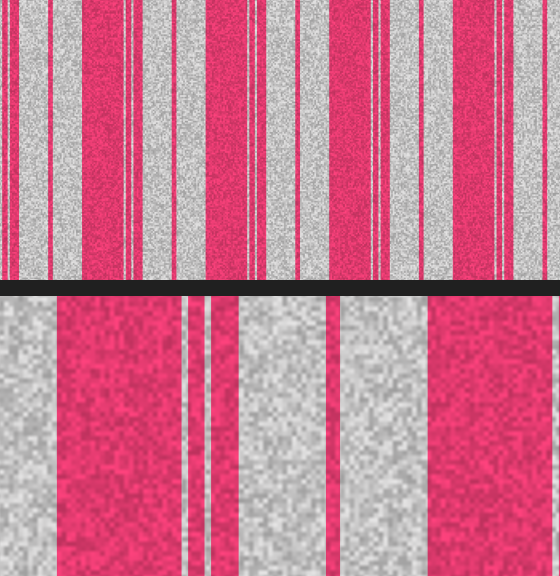
Top: the whole. Bottom: its middle third, enlarged.
A Shadertoy shader for this pattern:

```glsl
// Vertical pink stripes of mixed widths on grainy light grey cloth.
#define PINK vec3(0.868, 0.226, 0.427)
#define GREY vec3(0.760, 0.757, 0.757)
#define REPEATS 4.531       // stripe groups across the canvas
#define PHASE 0.6637        // left edge of the first wide stripe, in groups
#define THREADS 113.0       // threads in one group
#define WIDE vec2(0.0, 38.0)      // stripe start and end, in threads
#define NARROW vec2(40.0, 45.0)
#define MEDIUM vec2(47.0, 55.4)
#define PINSTRIPE vec2(82.0, 86.3)
#define GRAIN_CELLS 350.0   // grain cells across the canvas
#define PINK_GRAIN 0.30
#define GREY_GRAIN 0.37

float hash(vec2 p) {
    vec3 q = fract(vec3(p.xyx) * 0.1031);
    q += dot(q, q.yzx + 33.33);
    return fract((q.x + q.y) * q.z);
}

float valueNoise(vec2 p) {
    vec2 cell = floor(p);
    vec2 w = fract(p);
    w *= w * (3.0 - 2.0 * w);
    vec2 e = vec2(1.0, 0.0);
    return mix(mix(hash(cell), hash(cell + e.xy), w.x),
               mix(hash(cell + e.yx), hash(cell + e.xx), w.x), w.y);
}

// Coverage of a repeating stripe; all lengths in threads.
float stripe(float x, vec2 span, float pixel) {
    float offset = x - 0.5 * (span.x + span.y);
    float fromCentre = abs(mod(offset + 0.5 * THREADS, THREADS) - 0.5 * THREADS);
    float d = fromCentre - 0.5 * (span.y - span.x);
    return clamp(0.5 - d / pixel, 0.0, 1.0);
}

void mainImage(out vec4 fragColor, in vec2 fragCoord) {
    vec2 uv = fragCoord / iResolution.x;

    // Stripe layout
    float x = (uv.x * REPEATS - PHASE) * THREADS;
    float pixel = REPEATS * THREADS / iResolution.x;
    float pink = stripe(x, WIDE, pixel) + stripe(x, NARROW, pixel)
               + stripe(x, MEDIUM, pixel) + stripe(x, PINSTRIPE, pixel);
    pink = min(pink, 1.0);

    // Woven grain, fainter on the pink
    float grain = valueNoise(uv * GRAIN_CELLS) - 0.5;
    vec3 color = mix(GREY, PINK, pink);
    color *= 1.0 + grain * mix(GREY_GRAIN, PINK_GRAIN, pink);

    fragColor = vec4(clamp(color, 0.0, 1.0), 1.0);
}
```
